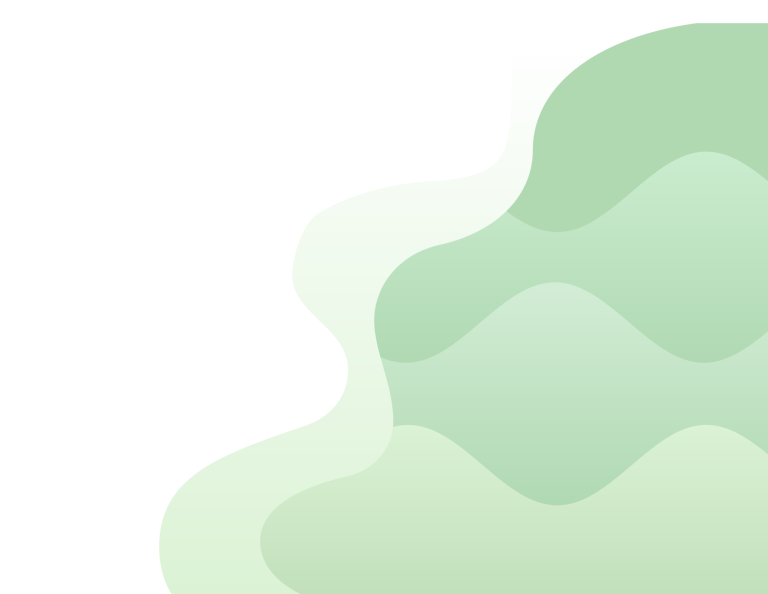
This background is drawn by a Shadertoy shader. Its source:

```glsl
const float TAU = 6.2831853;
const int SEGMENTS = 7;
const int POINTS = 3 * SEGMENTS + 1;

// Chained Bezier outlines, running from top to bottom, in canvas heights
const vec2 PALE_EDGE[POINTS] = vec2[POINTS](
    vec2(.864, .949), vec2(.854, .747), vec2(.884, .704),
    vec2(.715, .694), vec2(.648, .689), vec2(.593, .673),
    vec2(.539, .643), vec2(.505, .623), vec2(.492, .559),
    vec2(.492, .537), vec2(.492, .471), vec2(.586, .448),
    vec2(.586, .377), vec2(.586, .335), vec2(.559, .298),
    vec2(.513, .283), vec2(.370, .234), vec2(.268, .199),
    vec2(.268, .079), vec2(.268, .047), vec2(.276, .020),
    vec2(.290, -.002));

const vec2 DEEP_EDGE[POINTS] = vec2[POINTS](
    vec2(1.173, .961), vec2(1.010, .939), vec2(.897, .859),
    vec2(.897, .747), vec2(.897, .675), vec2(.842, .611),
    vec2(.741, .588), vec2(.668, .572), vec2(.630, .515),
    vec2(.630, .461), vec2(.630, .407), vec2(.662, .354),
    vec2(.662, .290), vec2(.662, .247), vec2(.631, .210),
    vec2(.588, .199), vec2(.505, .180), vec2(.438, .146),
    vec2(.438, .089), vec2(.438, .045), vec2(.473, .015),
    vec2(.510, -.002));

vec2 bezier(vec2 a, vec2 b, vec2 c, vec2 d, float t) {
    float s = 1.0 - t;
    return s * s * s * a + 3.0 * s * t * (s * b + t * c) + t * t * t * d;
}

vec2 bezierTangent(vec2 a, vec2 b, vec2 c, vec2 d, float t) {
    float s = 1.0 - t;
    return s * s * (b - a) + 2.0 * s * t * (c - b) + t * t * (d - c);
}

// Approximate signed distance to the right of an outline, positive inside
float outlineDistance(vec2 p, vec2 edge[POINTS]) {
    float y = clamp(p.y, edge[POINTS - 1].y, edge[0].y);
    int k = 0;
    for (int i = 1; i < SEGMENTS; i++) {
        if (y < edge[3 * i].y) k = 3 * i;
    }
    vec2 a = edge[k], b = edge[k + 1], c = edge[k + 2], d = edge[k + 3];

    // Bisect for the curve parameter at this height
    float low = 0.0, high = 1.0;
    for (int i = 0; i < 18; i++) {
        float middle = 0.5 * (low + high);
        if (bezier(a, b, c, d, middle).y > y) low = middle;
        else high = middle;
    }
    float t = 0.5 * (low + high);
    vec2 tangent = normalize(bezierTangent(a, b, c, d, t));
    float side = (p.x - bezier(a, b, c, d, t).x) * abs(tangent.y);
    return min(side, edge[0].y - p.y);
}

// Approximate signed distance below a wave, positive inside
float waveDistance(vec2 p, float crestX, float midline, float amplitude, float period) {
    float frequency = TAU / period;
    float phase = (p.x - crestX) * frequency;
    float slope = amplitude * frequency * sin(phase);
    return (midline + amplitude * cos(phase) - p.y) / sqrt(1.0 + slope * slope);
}

float coverage(float distanceInside, float pixel) {
    return smoothstep(-0.75 * pixel, 0.75 * pixel, distanceInside);
}

vec3 verticalGradient(float y, float bottom, float top, vec3 low, vec3 high) {
    return mix(low, high, clamp((y - bottom) / (top - bottom), 0.0, 1.0));
}

void mainImage(out vec4 fragColor, in vec2 fragCoord) {
    float pixel = 1.0 / iResolution.y;
    vec2 p = fragCoord * pixel;

    const vec3 WHITE = vec3(1.0);
    const vec3 LEAF = vec3(.690, .850, .700);
    const vec3 MINT = vec3(.795, .927, .812);
    const vec3 MIST = vec3(.828, .930, .838);
    const vec3 LIME = vec3(.860, .950, .835);
    const vec3 MOSS = vec3(.760, .878, .735);

    const float PERIOD = .502;
    const float AMPLITUDE = .0677;
    const float OUTER_CREST = 1.189;
    const float INNER_CREST = .934;

    // Pale halo fading into white
    vec3 halo = verticalGradient(p.y, 0.0, .94, LIME, WHITE);
    vec3 color = mix(WHITE, halo, coverage(outlineDistance(p, PALE_EDGE), pixel));

    // Stacked waves, back to front
    vec3 hills = LEAF;
    vec3 layer = verticalGradient(p.y, .389, .744, LEAF, MINT);
    float inside = waveDistance(p, OUTER_CREST, .677, AMPLITUDE, PERIOD);
    hills = mix(hills, layer, coverage(inside, pixel));

    layer = verticalGradient(p.y, .150, .525, LEAF, MIST);
    inside = waveDistance(p, INNER_CREST, .457, AMPLITUDE, PERIOD);
    hills = mix(hills, layer, coverage(inside, pixel));

    layer = verticalGradient(p.y, 0.0, .285, MOSS, LIME);
    inside = waveDistance(p, OUTER_CREST, .217, AMPLITUDE, PERIOD);
    hills = mix(hills, layer, coverage(inside, pixel));

    // Waves cut to the deep outline
    color = mix(color, hills, coverage(outlineDistance(p, DEEP_EDGE), pixel));
    fragColor = vec4(color, 1.0);
}
```
